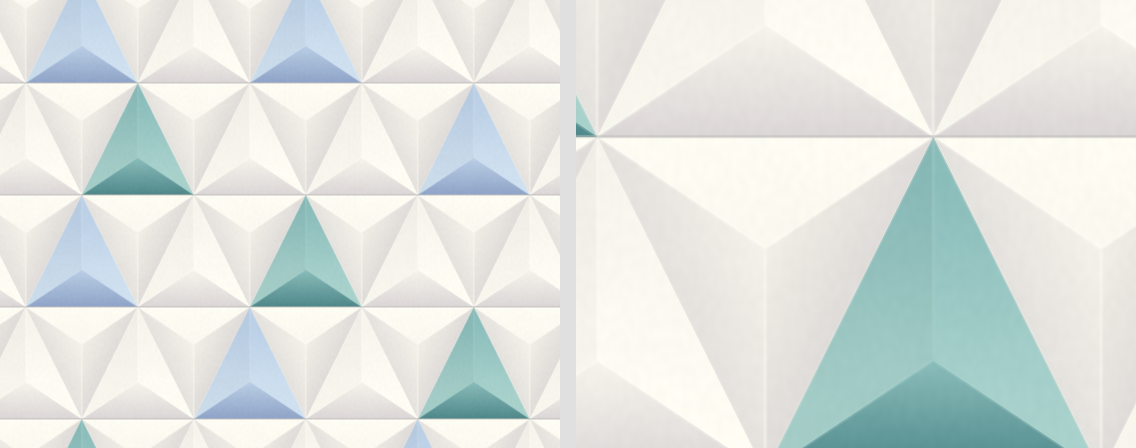
Left, the full canvas; right, a detail of the centre.
Write a WebGL 1 fragment shader that draws this pattern.

```glsl
precision highp float;
// Rows of low triangular pyramids, five across and about four down, each split
// into three shaded facets around its centroid. Pyramids pointing up are white,
// with teal and blue ones set along diagonals; a faint grain covers everything.

uniform vec2 u_resolution;

vec2 hashGradient(vec2 cell) {
  float angle = 6.2832 * fract(sin(dot(cell, vec2(127.1, 311.7))) * 43758.5);
  return vec2(cos(angle), sin(angle));
}

float gradientNoise(vec2 p) {
  vec2 i = floor(p), f = fract(p);
  vec2 w = f * f * f * (f * (f * 6.0 - 15.0) + 10.0);
  float a = dot(hashGradient(i), f);
  float b = dot(hashGradient(i + vec2(1.0, 0.0)), f - vec2(1.0, 0.0));
  float c = dot(hashGradient(i + vec2(0.0, 1.0)), f - vec2(0.0, 1.0));
  float d = dot(hashGradient(i + 1.0), f - 1.0);
  return mix(mix(a, b, w.x), mix(c, d, w.x), w.y);
}

// Antialiased step over one pixel.
float edge(float dist, float px) {
  return smoothstep(-0.6 * px, 0.6 * px, dist);
}

// Signed distance into the base facet; q.x is centred, q.y rises from the base.
float baseFacet(vec2 q) {
  return (1.0 - 2.0 * abs(q.x) - 3.0 * q.y) * 0.277;
}

// Closeness to the three ridges that meet at the centroid.
float ridgeLine(vec2 q, float px) {
  float base = baseFacet(q);
  float dist = base < 0.0 ? min(abs(q.x), -base) : base;
  return 1.0 - smoothstep(0.002, 0.005 + px, dist);
}

vec3 upPyramid(vec2 q, vec3 light, vec3 mid, vec3 dark, float px) {
  vec3 side = mix(light, mid, smoothstep(0.1, 1.0, q.y));
  side *= mix(0.975, 1.0, edge(q.x, px));
  vec3 base = mix(dark, mid, clamp(3.0 * q.y, 0.0, 1.0));
  vec3 color = mix(side, base, edge(baseFacet(q), px));
  return mix(color, light, 0.3 * ridgeLine(q, px));
}

// The base of this one lies on top, so q.y grows downwards.
vec3 downPyramid(vec2 q, float px) {
  float depth = clamp(1.5 * (1.0 - q.y) - 3.0 * abs(q.x), 0.0, 1.0);
  vec3 left = mix(vec3(0.895, 0.885, 0.870), vec3(0.955, 0.945, 0.915), depth);
  vec3 right = mix(vec3(0.875, 0.860, 0.850), vec3(0.945, 0.935, 0.905), depth);
  vec3 top = mix(vec3(0.995, 0.990, 0.955), vec3(0.980, 0.975, 0.935), 3.0 * q.y);
  vec3 color = mix(left, right, edge(q.x, px));
  color = mix(color, top, edge(baseFacet(q), px));
  return mix(color, vec3(0.99, 0.98, 0.95), 0.4 * ridgeLine(q, px));
}

void main() {
  float px = 5.0 / u_resolution.x;
  vec2 p = gl_FragCoord.xy * px - vec2(0.23, 0.26);

  // Brick layout: odd rows shift by half a pyramid.
  float row = floor(p.y);
  float shift = 0.5 * mod(row, 2.0);
  float column = floor(p.x - shift + 0.5);
  vec2 up = vec2(p.x - shift - column, p.y - row);
  vec2 down = vec2(up.x - (up.x < 0.0 ? -0.5 : 0.5), 1.0 - up.y);

  // Coloured pyramids step one and a half places per row.
  float diagonal = floor(mod(column + shift + 1.5 * row + 0.25, 5.0));
  bool topRow = row > 2.5;
  bool teal = diagonal == 4.0 && !topRow;
  bool blue = diagonal == 2.0 || (diagonal == 0.0 && topRow);

  vec3 light = vec3(0.995, 0.990, 0.955);
  vec3 mid = vec3(0.965, 0.955, 0.925);
  vec3 dark = vec3(0.860, 0.840, 0.840);
  if (teal) {
    light = vec3(0.66, 0.82, 0.80);
    mid = vec3(0.54, 0.74, 0.73);
    dark = vec3(0.31, 0.53, 0.54);
  } else if (blue) {
    light = vec3(0.81, 0.88, 0.94);
    mid = vec3(0.73, 0.81, 0.90);
    dark = vec3(0.56, 0.64, 0.78);
  }

  float inUp = (0.5 * (1.0 - up.y) - abs(up.x)) * 0.894;
  vec3 color = mix(downPyramid(down, px), upPyramid(up, light, mid, dark, px), edge(inUp, px));

  // Fine seams: pale along the slants, grey between rows.
  float slant = 1.0 - smoothstep(0.001, 0.004 + px, abs(inUp));
  color = mix(color, vec3(0.97, 0.96, 0.93), 0.2 * slant);
  float seam = 1.0 - smoothstep(0.002, 0.004 + px, min(up.y, 1.0 - up.y));
  color = mix(color, vec3(0.74, 0.74, 0.73), 0.55 * seam);

  // Woven grain and soft mottling.
  float grain = gradientNoise(p * vec2(40.0, 28.0)) + 0.5 * gradientNoise(p * 7.0);
  gl_FragColor = vec4(color + 0.012 * grain, 1.0);
}
```
